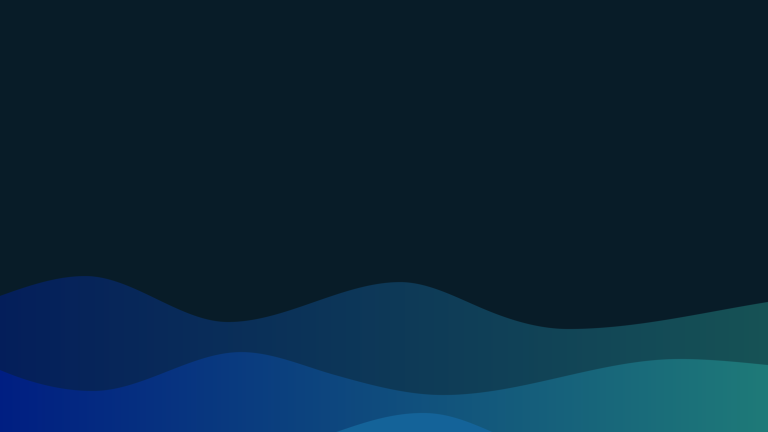
Reproduce this background procedurally as a Shadertoy shader.

```glsl
// Layered waves in blue to teal along the bottom of a dark navy canvas.
// Each crest line is a cubic Hermite curve through a few knots, filled with
// a horizontal gradient; a small cosine hump rises in front of the waves.

const int KNOTS = 7;

// Cubic Hermite segment; each knot holds x, height and slope.
float hermite(vec3 a, vec3 b, float x) {
    float span = b.x - a.x;
    float t = clamp((x - a.x) / span, 0.0, 1.0);
    float s = 1.0 - t;
    float blend = t * t * (3.0 - 2.0 * t);
    return mix(a.y, b.y, blend) + span * t * s * (a.z * s - b.z * t);
}

// Height of a crest line at x.
float crestHeight(vec3 knots[KNOTS], float x) {
    float height = knots[0].y;
    for (int i = 0; i < KNOTS - 1; i++) {
        if (x >= knots[i].x) height = hermite(knots[i], knots[i + 1], x);
    }
    return height;
}

// Hump with its own reach on either side of the centre.
float humpHeight(float x, float centre, float peak, vec2 reach) {
    float offset = x - centre;
    float d = offset / (offset < 0.0 ? reach.x : reach.y);
    return peak * cos(1.5708 * clamp(d, -2.0, 2.0));
}

// Smooth coverage of the region below a crest line.
float fillBelow(float height, float y, float softness) {
    return smoothstep(-softness, softness, height - y);
}

void mainImage(out vec4 fragColor, in vec2 fragCoord) {
    vec2 uv = fragCoord / iResolution.xy;
    float softness = 0.75 / iResolution.y;

    // Crest lines
    vec3 backKnots[KNOTS] = vec3[KNOTS](
        vec3(0.0, 0.315, 0.64), vec3(0.111, 0.361, 0.0),
        vec3(0.297, 0.2546, 0.0), vec3(0.521, 0.347, 0.0),
        vec3(0.630, 0.2847, -0.747), vec3(0.740, 0.2384, 0.0),
        vec3(1.0, 0.301, 0.284));
    vec3 frontKnots[KNOTS] = vec3[KNOTS](
        vec3(0.0, 0.1435, -0.747), vec3(0.121, 0.095, 0.0),
        vec3(0.314, 0.185, 0.0), vec3(0.436, 0.132, -0.498),
        vec3(0.577, 0.0856, 0.0), vec3(0.885, 0.169, 0.0),
        vec3(1.0, 0.155, -0.178));

    // Colours, running from left to right
    vec3 navy = vec3(0.031, 0.110, 0.157);
    vec3 backColor = mix(vec3(0.016, 0.118, 0.353), vec3(0.086, 0.322, 0.333), uv.x);
    vec3 frontColor = mix(vec3(0.0, 0.118, 0.510), vec3(0.118, 0.478, 0.471), uv.x);
    vec3 humpColor = vec3(0.078, 0.390, 0.600);

    // Layers from back to front
    float back = crestHeight(backKnots, uv.x);
    float front = crestHeight(frontKnots, uv.x);
    float hump = humpHeight(uv.x, 0.551, 0.044, vec2(0.113, 0.090));
    vec3 color = mix(navy, backColor, fillBelow(back, uv.y, softness));
    color = mix(color, frontColor, fillBelow(front, uv.y, softness));
    color = mix(color, humpColor, fillBelow(hump, uv.y, softness));

    fragColor = vec4(color, 1.0);
}
```
